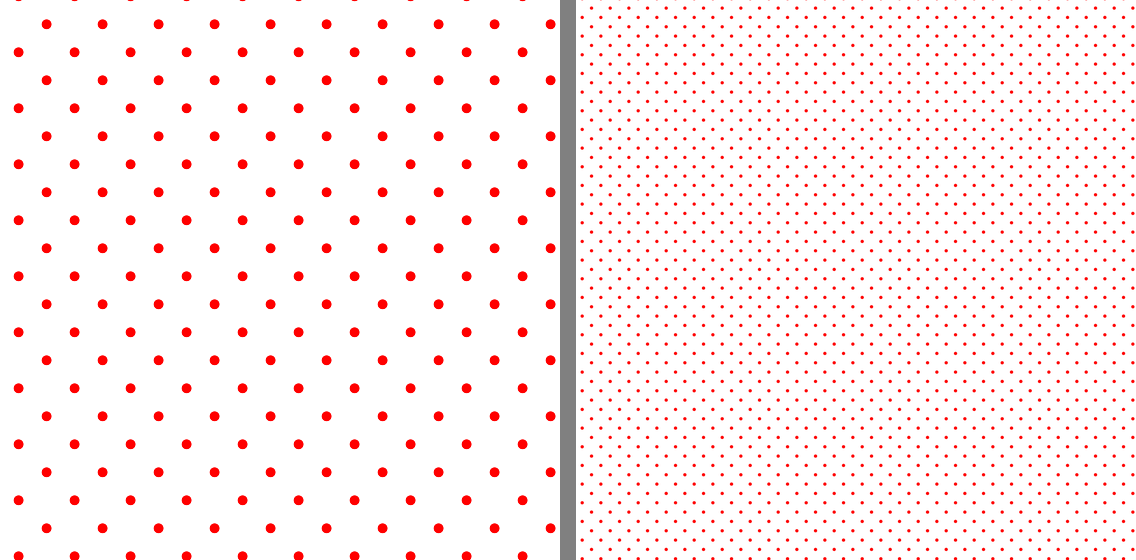
Left: one tile. Right: repeated 3 by 3.
A WebGL 2 fragment shader for this pattern:

```glsl
#version 300 es
precision highp float;

#define REPEATS 10.0
#define DOT_RADIUS 0.088
#define DOT_OFFSET vec2(0.332, 0.066)
#define DOT_COLOR vec3(1.0, 0.0, 0.0)
#define GROUND_COLOR vec3(1.0)

uniform vec2 u_resolution;
out vec4 fragColor;

// Distance to the nearest point of a unit square lattice
float latticeDistance(vec2 p) {
    return length(fract(p + 0.5) - 0.5);
}

void main() {
    vec2 cell = gl_FragCoord.xy / u_resolution * REPEATS - DOT_OFFSET;

    // Two lattices, half a cell apart, form the staggered rows
    float dist = min(latticeDistance(cell), latticeDistance(cell - 0.5)) - DOT_RADIUS;

    // Edge softened over one pixel
    float pixel = REPEATS / min(u_resolution.x, u_resolution.y);
    float dotMask = 1.0 - smoothstep(-0.5 * pixel, 0.5 * pixel, dist);

    fragColor = vec4(mix(GROUND_COLOR, DOT_COLOR, dotMask), 1.0);
}
```
